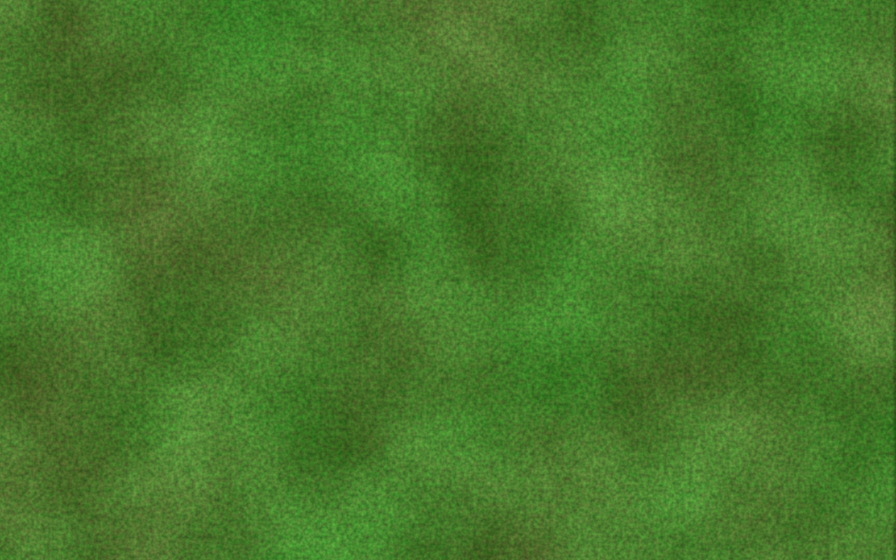
A Shadertoy shader for this texture:

```glsl
#define CLOUD_SCALE 4.2
#define HUE_SCALE 2.6
#define GRAIN_SCALE 135.0
#define CLOUD_CONTRAST 1.25
#define HUE_CONTRAST 1.3
#define GRAIN_STRENGTH 0.26
#define EDGE_WIDTH 0.008
#define DARK_GRASS vec3(0.220, 0.385, 0.115)
#define LIGHT_GRASS vec3(0.340, 0.560, 0.220)
#define LUSH_TINT vec3(-0.045, 0.038, -0.012)
#define SOIL_TINT vec3(0.070, -0.030, 0.025)

float hash(vec2 cell) {
    vec3 q = fract(cell.xyx * vec3(0.1031, 0.1030, 0.0973));
    q += dot(q, q.yzx + 33.33);
    return fract((q.x + q.y) * q.z);
}

float cornerSlope(vec2 cell, vec2 corner, vec2 local) {
    float angle = 6.2832 * hash(cell + corner);
    return dot(vec2(cos(angle), sin(angle)), local - corner);
}

float gradientNoise(vec2 p) {
    vec2 cell = floor(p);
    vec2 f = p - cell;
    vec2 blend = f * f * f * (f * (f * 6.0 - 15.0) + 10.0);
    float bottom = mix(cornerSlope(cell, vec2(0, 0), f), cornerSlope(cell, vec2(1, 0), f), blend.x);
    float top = mix(cornerSlope(cell, vec2(0, 1), f), cornerSlope(cell, vec2(1, 1), f), blend.x);
    return mix(bottom, top, blend.y);
}

// Octaves are turned to hide the lattice
float fbm(vec2 p, int octaves) {
    float sum = 0.0;
    float weight = 0.6;
    for (int i = 0; i < octaves; i++) {
        sum += weight * gradientNoise(p);
        p = mat2(1.6, 1.2, -1.2, 1.6) * p + 17.3;
        weight *= 0.5;
    }
    return sum;
}

void mainImage(out vec4 fragColor, in vec2 fragCoord) {
    vec2 p = fragCoord / iResolution.y;

    // Broad soft patches of light and of hue
    float shade = 0.5 + CLOUD_CONTRAST * fbm(p * CLOUD_SCALE + 40.0, 5);
    float lushness = HUE_CONTRAST * fbm(p * HUE_SCALE + 90.0, 4);
    vec3 color = mix(DARK_GRASS, LIGHT_GRASS, clamp(shade, 0.0, 1.0));
    color += LUSH_TINT * clamp(lushness * 2.0, -1.0, 1.0);

    // Fine blades and flecks of soil
    float grain = gradientNoise(p * GRAIN_SCALE)
                + 0.6 * gradientNoise(p.yx * GRAIN_SCALE * 1.7 + 31.0)
                + 0.5 * gradientNoise(p * GRAIN_SCALE * 0.45 + 57.0);
    float soil = gradientNoise(p * GRAIN_SCALE * 0.8 + 210.0);
    color *= 1.0 + GRAIN_STRENGTH * grain;
    color += SOIL_TINT * soil;

    // Thin shadow along the right edge
    float edgeDistance = (iResolution.x - fragCoord.x) / iResolution.y;
    color *= mix(0.75, 1.0, smoothstep(0.0, EDGE_WIDTH, edgeDistance));

    fragColor = vec4(clamp(color, 0.0, 1.0), 1.0);
}
```
